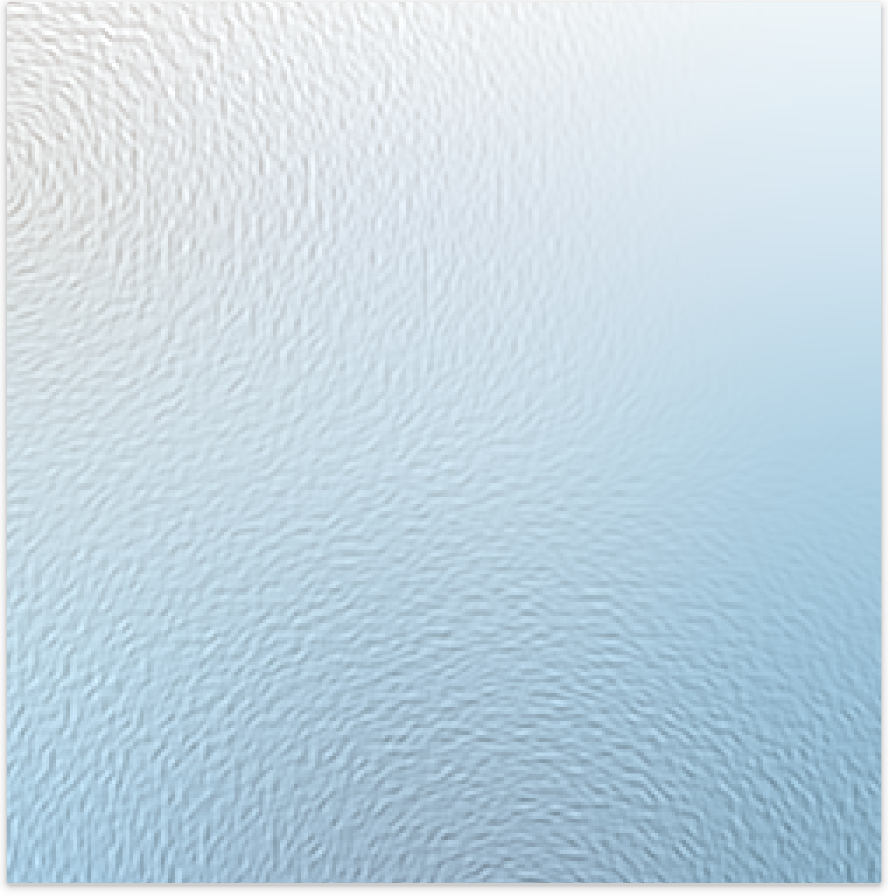
Write a Shadertoy shader that draws this texture.

```glsl
// A pane of frosted glass: a pale top falling to cool blue, on white with a soft shadow.
// Three vertical colour ramps are blended across; embossed gradient noise, smeared along
// arcs around two centres, makes the blocky grain, which clears toward the upper right.

vec2 hashGradient(vec2 cell) {
    vec3 q = fract(vec3(cell.xyx) * vec3(0.1031, 0.1030, 0.0973));
    q += dot(q, q.yzx + 33.33);
    float angle = 6.2832 * fract((q.x + q.y) * q.z);
    return vec2(cos(angle), sin(angle));
}

float gradientNoise(vec2 p) {
    vec2 i = floor(p), f = fract(p);
    vec2 u = f * f * f * (f * (f * 6.0 - 15.0) + 10.0);
    vec2 e = vec2(1.0, 0.0);
    float a = dot(hashGradient(i), f);
    float b = dot(hashGradient(i + e.xy), f - e.xy);
    float c = dot(hashGradient(i + e.yx), f - e.yx);
    float d = dot(hashGradient(i + e.xx), f - e.xx);
    return mix(mix(a, b, u.x), mix(c, d, u.x), u.y);
}

// Five evenly spaced stops, from the top (t = 0) to the bottom (t = 1)
vec3 ramp(vec3 a, vec3 b, vec3 c, vec3 d, vec3 e, float t) {
    t = clamp(t, 0.0, 1.0) * 4.0;
    vec3 col = mix(a, b, clamp(t, 0.0, 1.0));
    col = mix(col, c, clamp(t - 1.0, 0.0, 1.0));
    col = mix(col, d, clamp(t - 2.0, 0.0, 1.0));
    return mix(col, e, clamp(t - 3.0, 0.0, 1.0));
}

vec3 glassColor(vec2 uv) {
    float t = 1.0 - uv.y;
    vec3 left = ramp(vec3(0.92, 0.92, 0.92), vec3(0.87, 0.88, 0.88),
        vec3(0.81, 0.87, 0.90), vec3(0.73, 0.84, 0.90), vec3(0.64, 0.78, 0.87), t);
    vec3 middle = ramp(vec3(0.94, 0.95, 0.955), vec3(0.85, 0.89, 0.925),
        vec3(0.78, 0.86, 0.905), vec3(0.67, 0.78, 0.85), vec3(0.60, 0.70, 0.78), t);
    vec3 right = ramp(vec3(0.93, 0.96, 0.975), vec3(0.83, 0.90, 0.945),
        vec3(0.69, 0.82, 0.89), vec3(0.60, 0.75, 0.84), vec3(0.53, 0.68, 0.77), t);
    vec3 col = mix(left, middle, smoothstep(0.0, 0.5, uv.x));
    return mix(col, right, smoothstep(0.5, 1.0, uv.x));
}

// Directional slope of the noise, averaged along the tangent to form short streaks
float emboss(vec2 p, vec2 light) {
    vec2 tangent = vec2(-light.y, light.x);
    float slope = 0.0;
    for (int k = -1; k <= 1; k++) {
        vec2 q = p + tangent * float(k) * 1.1;
        slope += gradientNoise((q + light * 0.8) * 0.47)
               - gradientNoise((q - light * 0.8) * 0.47);
    }
    return slope / 3.0;
}

float roundedBox(vec2 p, vec2 halfSize, float radius) {
    vec2 q = abs(p) - halfSize + radius;
    return length(max(q, 0.0)) + min(max(q.x, q.y), 0.0) - radius;
}

void mainImage(out vec4 fragColor, in vec2 fragCoord) {
    vec2 uv = fragCoord / iResolution.xy;
    vec2 p = fragCoord / iResolution.y;
    float pixel = 1.0 / iResolution.y;

    // Snap to square grain cells, keeping a one-pixel blend at their seams
    vec2 grid = p * 256.0;
    vec2 seam = floor(grid + 0.5);
    vec2 cell = seam + clamp((grid - seam) / (256.0 * pixel), -0.5, 0.5);

    // Light runs out from below the base, and inward to the upper left
    vec2 lower = normalize(uv - vec2(0.6, -0.1));
    vec2 upper = normalize(vec2(-0.02, 0.8) - uv);
    vec2 light = normalize(mix(lower, upper, smoothstep(0.35, 0.65, uv.y)));
    float grain = emboss(cell, light);

    // Grain strength: clear at the upper right, rough at the base and upper left
    float clearing = smoothstep(0.16, 0.6, length((uv - vec2(1.0, 0.8)) * vec2(1.0, 0.75)));
    float rough = 0.10 + 0.09 * smoothstep(0.5, 0.15, uv.y)
                + 0.10 * smoothstep(0.55, 0.0, length(uv - vec2(0.05, 1.0)));
    float relief = grain * rough * clearing;

    // Shaded slopes are warmer and darker than the lit ones
    vec3 glass = glassColor(uv);
    glass += max(relief, 0.0) * vec3(0.9, 0.95, 0.95);
    glass += min(relief, 0.0) * vec3(1.0, 1.2, 1.35);

    // Pane over a white ground with a soft drop shadow
    vec2 center = vec2(0.5 * iResolution.x / iResolution.y, 0.506);
    float pane = roundedBox(p - center, vec2(0.488, 0.4915), 0.003);
    float shadow = roundedBox(p - center + vec2(0.0, 0.003), vec2(0.488, 0.4915), 0.006);
    vec3 ground = vec3(1.0 - 0.2 * exp(-max(shadow, 0.0) * 280.0));
    vec3 col = mix(glass, ground, smoothstep(-0.5 * pixel, 0.5 * pixel, pane));

    fragColor = vec4(clamp(col, 0.0, 1.0), 1.0);
}
```
